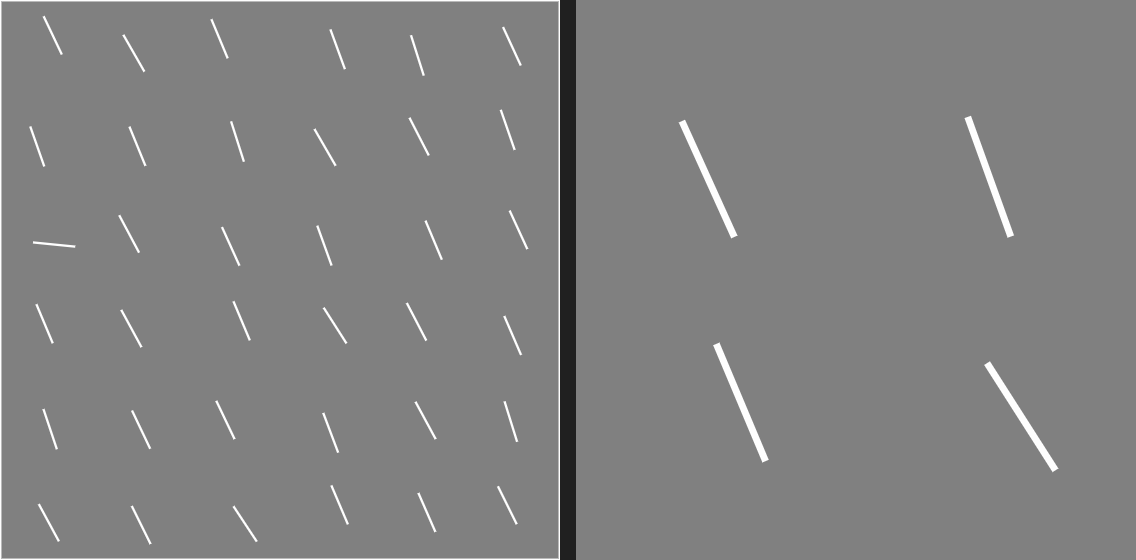
Left, the full canvas; right, a detail of the centre.
Give the GLSL for this pattern, as a WebGL 2 fragment shader.

```glsl
#version 300 es
precision highp float;

uniform vec2 u_resolution;
out vec4 fragColor;

const float GRID = 6.0;                  // repeats across and down
const vec2 DASH_SIZE = vec2(0.0757, 0.0041);
const float DASH_ANGLE = -64.5;          // degrees
const float ANGLE_SPREAD = 10.5;         // largest turn, degrees
const float POSITION_SPREAD = 0.15;      // largest shift, in cells
const vec2 ODD_CELL = vec2(0.0, 3.0);    // cell holding the odd dash
const float ODD_ANGLE = -5.7;
const vec2 ODD_SHIFT = vec2(0.08, -0.12);
const float FRAME_WIDTH = 0.0026;
const vec3 GROUND_COLOR = vec3(0.502);
const vec3 LINE_COLOR = vec3(0.995);

float hash(vec2 p) {
    return fract(sin(dot(p, vec2(127.1, 311.7))) * 43758.5453);
}

// Random value from -1 to 1
float signedHash(vec2 cell, float seed) {
    return 2.0 * hash(cell + seed) - 1.0;
}

float boxDistance(vec2 p, vec2 halfSize) {
    vec2 d = abs(p) - halfSize;
    return length(max(d, 0.0)) + min(max(d.x, d.y), 0.0);
}

float dashDistance(vec2 uv) {
    vec2 cell = floor(uv * GRID);
    bool isOdd = all(equal(cell, ODD_CELL));

    // Shift and turn each dash; two hashes favour small turns
    vec2 shift = POSITION_SPREAD * vec2(signedHash(cell, 3.7), signedHash(cell, 19.3));
    float turn = 0.5 * (signedHash(cell, 41.9) + signedHash(cell, 67.1));
    float angle = radians(isOdd ? ODD_ANGLE : DASH_ANGLE + ANGLE_SPREAD * turn);
    if (isOdd) shift = ODD_SHIFT;

    // Dash axes
    vec2 p = uv - (cell + 0.5 + shift) / GRID;
    vec2 along = vec2(cos(angle), sin(angle));
    vec2 across = vec2(-along.y, along.x);
    return boxDistance(vec2(dot(p, along), dot(p, across)), 0.5 * DASH_SIZE);
}

void main() {
    vec2 uv = gl_FragCoord.xy / u_resolution;
    float pixel = 1.0 / min(u_resolution.x, u_resolution.y);

    // Dashes and the thin frame share one colour
    vec2 edge = min(uv, 1.0 - uv);
    float frame = min(edge.x, edge.y) - FRAME_WIDTH;
    float d = min(dashDistance(uv), frame);
    float coverage = clamp(0.5 - d / pixel, 0.0, 1.0);

    fragColor = vec4(mix(GROUND_COLOR, LINE_COLOR, coverage), 1.0);
}
```
